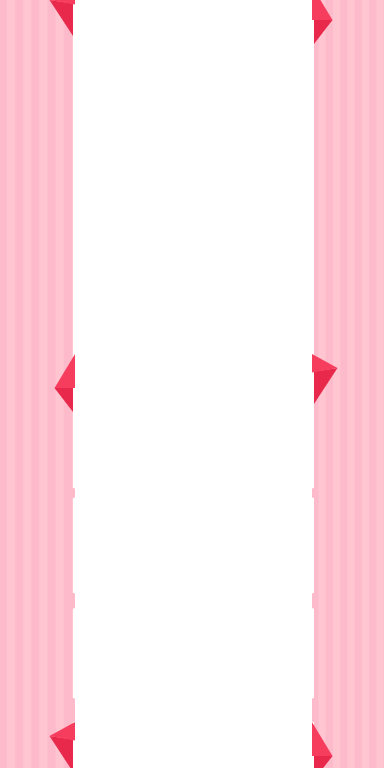
Give the GLSL for this background, as a Shadertoy shader.

```glsl
// Pink striped side borders around a tall white panel with folded red corners.
// The borders mirror about the panel's axis; folds are pairs of triangles
// placed by a loop, alternating between two shapes from row to row.

const vec2 CANVAS = vec2(384.0, 768.0); // design units, y measured downward
const float AXIS = 193.5;               // vertical mirror line of the panel
const float HALF_WIDTH = 118.5;         // axis to the inner end of a fold
const float PANEL_INSET = 2.0;          // panel edge beyond the fold's end

const vec3 WHITE = vec3(1.0);
const vec3 PINK_DARK = vec3(0.992, 0.729, 0.792);
const vec3 PINK_LIGHT = vec3(1.0, 0.773, 0.82);
const vec3 RED_DARK = vec3(0.91, 0.16, 0.30);
const vec3 RED_LIGHT = vec3(0.97, 0.24, 0.37);

// Coverage of a region where the signed distance is negative
float fill(float d, float aa) {
    return clamp(0.5 - d / aa, 0.0, 1.0);
}

float cross2(vec2 a, vec2 b) {
    return a.x * b.y - a.y * b.x;
}

// Signed distance to the line a-b
float edgeDistance(vec2 p, vec2 a, vec2 b) {
    return cross2(b - a, p - a) / length(b - a);
}

float triangle(vec2 p, vec2 a, vec2 b, vec2 c) {
    float turn = -sign(cross2(b - a, c - a));
    vec3 d = turn * vec3(edgeDistance(p, a, b), edgeDistance(p, b, c), edgeDistance(p, c, a));
    return max(d.x, max(d.y, d.z));
}

float roundedBox(vec2 p, vec2 halfSize, float radius) {
    vec2 d = abs(p) - halfSize + radius;
    return length(max(d, 0.0)) + min(max(d.x, d.y), 0.0) - radius;
}

// Light stripes filling half of each period, beginning at start
float stripes(float x, float start, float period, float aa) {
    float fromCentre = abs(fract((x - start) / period + 0.25) - 0.5);
    float centred = abs(fract((x - start) / period - 0.25 + 0.5) - 0.5);
    return fill((min(centred, 0.5 - 0.0 * fromCentre) - 0.25) * period, aa);
}

// Folded corner: q.x points outward, q.y downward from the fold's top
vec3 drawFold(vec3 color, vec2 q, vec2 apex, float crease, float bottom, float aa) {
    float shade = triangle(q, vec2(PANEL_INSET, crease - 1.0), apex, vec2(PANEL_INSET, bottom));
    float face = triangle(q, vec2(0.0), apex, vec2(0.0, crease));
    color = mix(color, RED_DARK, fill(shade, aa));
    return mix(color, RED_LIGHT, fill(face, aa));
}

void mainImage(out vec4 fragColor, in vec2 fragCoord) {
    vec2 uv = fragCoord / iResolution.xy;
    vec2 p = vec2(uv.x, 1.0 - uv.y) * CANVAS;
    float aa = CANVAS.x / iResolution.x;
    bool rightSide = p.x > AXIS;
    vec2 q = vec2(abs(p.x - AXIS) - HALF_WIDTH, p.y);

    // Striped borders and white panel
    float light = rightSide ? stripes(p.x, 318.5, 14.5, aa) : stripes(p.x, 7.0, 16.2, aa);
    vec3 border = mix(PINK_DARK, PINK_LIGHT, light);
    vec3 color = mix(border, WHITE, fill(q.x - PANEL_INSET, aa));

    // Small pink tabs along the lower panel edges
    for (int i = 0; i < 3; i++) {
        float row = float(i);
        float halfHeight = 5.0 * pow(1.55, row);
        float centre = 488.0 + 105.0 * row + halfHeight;
        float tab = roundedBox(q - vec2(3.0, centre), vec2(3.0, halfHeight), 1.5);
        color = mix(color, PINK_DARK, fill(tab, aa));
    }

    // Red folds in three rows, long and steep shapes alternating
    for (int i = 0; i < 3; i++) {
        vec2 local = q - vec2(0.0, -14.0 + 368.0 * float(i));
        bool steep = (i % 2 == 1) != rightSide;
        vec2 apex = steep ? vec2(20.5, 34.0) : vec2(25.5, 14.0);
        float crease = steep ? 34.0 : 18.5;
        float bottom = steep ? 58.0 : 50.0;
        color = drawFold(color, local, apex, crease, bottom, aa);
    }

    fragColor = vec4(color, 1.0);
}
```
